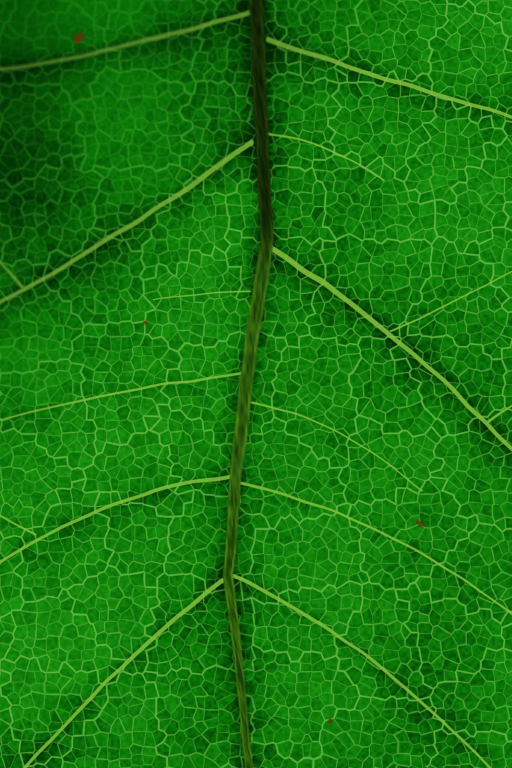
A Shadertoy shader for this texture:

```glsl
// Underside of a green leaf: a kinked midrib, bowed side veins and a fine net.
// The net is one Voronoi mesh; an edge is stronger where its two cells belong
// to different parent cells. Focus softens towards the upper left.

const float NET_SCALE = 64.;    // fine cells per canvas height
const float MID_RATIO = .36;    // parent grids relative to the fine one
const float COARSE_RATIO = .14;
const vec3 DEEP = vec3(0., .15, .01);
const vec3 GREEN = vec3(.035, .45, .025);
const vec3 BRIGHT = vec3(.13, .63, .07);
const vec3 NET_COLOR = vec3(.46, .76, .31);
const vec3 VEIN_COLOR = vec3(.5, .74, .23);
const vec3 RUST = vec3(.42, .17, .03);

// Midrib path, from the bottom up
const vec2 SPINE[8] = vec2[](vec2(.324, 0), vec2(.31, .14), vec2(.297, .251),
  vec2(.307, .381), vec2(.326, .544), vec2(.348, .687), vec2(.339, .87), vec2(.333, 1));
// Side veins: root and tip, then bow and half width
const vec4 LEFT[8] = vec4[](vec4(.326, .984, 0, .909), vec4(.326, .815, 0, .605),
  vec4(.319, .514, 0, .452), vec4(.302, .38, 0, .268), vec4(.289, .245, .033, 0),
  vec4(.326, .62, .2, .61), vec4(.03, .625, -.02, .68), vec4(.046, .304, 0, .33));
const vec2 LEFT_FORM[8] = vec2[](vec2(-.006, .003), vec2(-.008, .0033), vec2(.006, .0016),
  vec2(.02, .0024), vec2(.011, .0027), vec2(.002, .001), vec2(0, .0017), vec2(0, .0014));
const vec4 RIGHT[8] = vec4[](vec4(.349, .948, .667, .848), vec4(.352, .677, .667, .414),
  vec4(.312, .371, .667, .2), vec4(.302, .251, .638, 0), vec4(.325, .477, .55, .36),
  vec4(.341, .827, .5, .765), vec4(.508, .57, .667, .648), vec4(.635, .45, .667, .471));
const vec2 RIGHT_FORM[8] = vec2[](vec2(-.002, .003), vec2(.018, .0033), vec2(.024, .0017),
  vec2(.025, .0022), vec2(.02, .0012), vec2(.012, .0013), vec2(-.004, .0012), vec2(0, .0016));
// Rusty specks: centre and radius
const vec3 SPECKS[4] = vec3[](vec3(.102, .95, .006), vec3(.547, .319, .004),
  vec3(.43, .0625, .004), vec3(.189, .581, .002));

vec2 hash2(vec2 p) {
  vec3 h = fract(p.xyx * vec3(.1031, .103, .0973));
  h += dot(h, h.yzx + 33.33);
  return fract((h.xx + h.yz) * h.zy);
}

float noise(vec2 p) {
  vec2 i = floor(p), f = fract(p);
  f = f * f * (3. - 2. * f);
  return mix(mix(hash2(i).x, hash2(i + vec2(1, 0)).x, f.x),
             mix(hash2(i + vec2(0, 1)).x, hash2(i + 1.).x, f.x), f.y);
}

vec2 site(vec2 cell) { return cell + .1 + .8 * hash2(cell + 17.); }

// Grid cell whose site lies nearest to q
vec2 owner(vec2 q) {
  vec2 base = floor(q), best = base;
  float nearest = 9.;
  for (int k = 0; k < 9; k++) {
    vec2 c = base + vec2(k % 3 - 1, k / 3 - 1), r = site(c) - q;
    if (dot(r, r) < nearest) { nearest = dot(r, r); best = c; }
  }
  return best;
}

// Distances to fine, middle and coarse edges; w is the cell tone
vec4 net(vec2 q) {
  vec2 cell = owner(q), home = site(cell);
  vec2 mid = owner(home * MID_RATIO), coarse = owner(home * COARSE_RATIO);
  vec3 edge = vec3(1);
  for (int k = 0; k < 25; k++) {
    if (k == 12) continue;
    vec2 other = site(cell + vec2(k % 5 - 2, k / 5 - 2));
    float d = dot(.5 * (home + other) - q, normalize(other - home));
    edge.x = min(edge.x, d);
    if (d > .45) continue;
    if (owner(other * MID_RATIO) != mid) edge.y = min(edge.y, d);
    if (owner(other * COARSE_RATIO) != coarse) edge.z = min(edge.z, d);
  }
  return vec4(edge / NET_SCALE, hash2(cell).y);
}

float stroke(float d, float w, float soft) { return 1. - smoothstep(w - soft, w + soft, d); }

// One bowed vein: ink in x, the shade it casts in y
vec2 vein(vec2 p, vec4 ends, vec2 form, float soft) {
  vec2 span = ends.zw - ends.xy;
  float t = (p.x - ends.x) / span.x, u = clamp(t, 0., 1.), bow = 4. * form.x;
  float slope = (span.y + bow * (1. - 2. * u)) / span.x;
  float s = (p.y - ends.y - span.y * u - bow * u * (1. - u)) * inversesqrt(1. + slope * slope);
  float d = length(vec2((t - u) * span.x, s)), reach = form.y * (s < 0. ? 8. : 4.5);
  return vec2(stroke(d, form.y * mix(1.1, .75, u), soft),
              exp(-d / reach) * smoothstep(.0006, .0034, form.y));
}

void mainImage(out vec4 fragColor, in vec2 fragCoord) {
  vec2 p = fragCoord / iResolution.xy * vec2(.6667, 1);
  float blur = clamp((p.y - .35) * 1.4 - p.x * 1.6, 0., 1.);
  float soft = .8 / iResolution.y + .0035 * blur;
  vec2 wobble = vec2(noise(p * 28.), noise(p * 28. + 40.)) - .5;

  // Blade: broad light, cell tone and grain
  vec4 mesh = net((p + .006 * wobble) * NET_SCALE);
  float grain = .22 * mesh.w + .3 * noise(p * 260.) - .26;
  float light = .46 + .28 * noise(p * 7.) + (1. - blur) * grain - .3 * blur;
  light -= .22 * exp(-pow(distance(p, vec2(.03, .77)) / .11, 2.));

  // Side veins
  vec2 ink = vec2(0), q = p + .003 * wobble;
  for (int i = 0; i < 8; i++)
    ink = max(ink, max(vein(q, LEFT[i], LEFT_FORM[i], soft), vein(q, RIGHT[i], RIGHT_FORM[i], soft)));

  // Midrib offset and its fuzzy shade
  float x = SPINE[0].x;
  for (int i = 1; i < 8; i++) {
    vec2 a = SPINE[i - 1], b = SPINE[i];
    x = mix(x, b.x, clamp((p.y - a.y) / (b.y - a.y), 0., 1.));
  }
  float s = p.x - x + .002 * wobble.x, w = mix(.0052, .0087, smoothstep(.05, .5, p.y));
  float fringe = exp(-max(abs(s) - w, 0.) / .013) * (.5 + .7 * noise(p * vec2(70, 190)));
  light = clamp(light - .4 * ink.y - .42 * fringe, 0., 1.);
  vec3 color = light < .5 ? mix(DEEP, GREEN, light * 2.) : mix(GREEN, BRIGHT, light * 2. - 1.);

  // Net, then side veins over it
  float fine = .4 * stroke(mesh.x, .0007, soft) * (1. - .85 * blur);
  float bold = max(.6 * stroke(mesh.y, .0009, soft), .75 * stroke(mesh.z, .0012, soft));
  float lines = max(fine, bold * (1. - .6 * blur)) * (1. - .55 * min(fringe, 1.));
  color = mix(color, mix(NET_COLOR, BRIGHT, blur), lines);
  color = mix(color, VEIN_COLOR * (1. - .35 * blur), ink.x * (.9 - .2 * blur));

  // Midrib: slanted fibres, pale rims, darker towards the top
  float fibre = noise(vec2(s * 420. + p.y * 60., p.y * 75.));
  float rim = smoothstep(.35, .8, abs(s) / w);
  vec3 rib = mix(vec3(.03, .18, .01), vec3(.34, .56, .09), .15 + .5 * fibre + .3 * rim);
  rib *= 1. - .55 * smoothstep(.62, .74, p.y);
  color = mix(color, rib, stroke(abs(s), w, soft + .001));

  // Rusty specks
  for (int i = 0; i < 4; i++) {
    float d = distance(p, SPECKS[i].xy) + .006 * noise(p * 190.) - .003;
    color = mix(color, RUST, .8 * stroke(d, SPECKS[i].z, soft + .001));
  }
  fragColor = vec4(color, 1);
}
```
